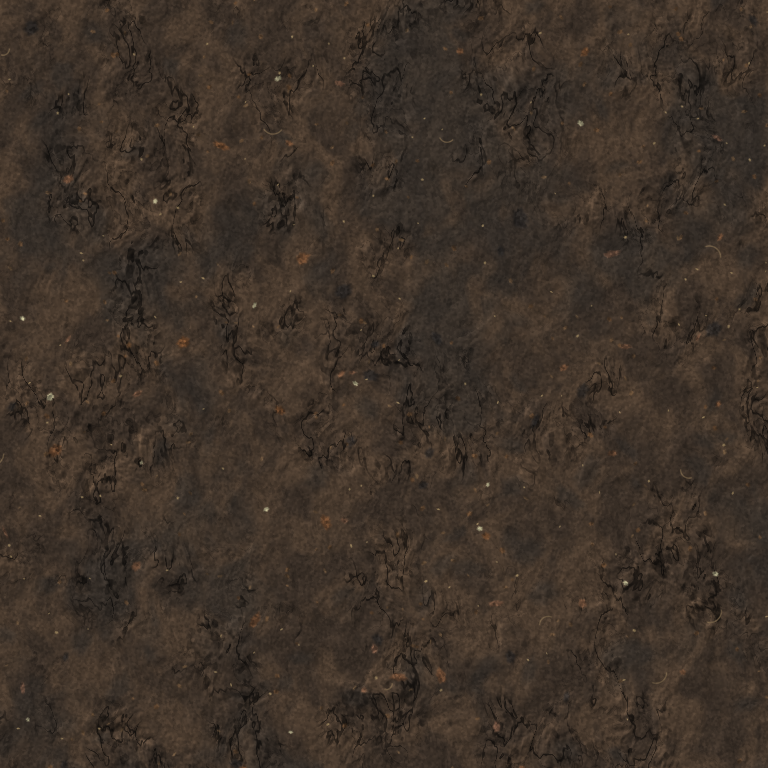
Reproduce this texture procedurally as a WebGL 2 fragment shader.

```glsl
#version 300 es
precision highp float;

uniform vec2 u_resolution;
out vec4 fragColor;

vec3 hash3(vec2 p) {
  vec3 q = fract(p.xyx * vec3(0.1031, 0.1030, 0.0973));
  q += dot(q, q.yxz + 33.33);
  return fract((q.xxy + q.yzz) * q.zyx);
}

// Smooth cellular noise: random tones blended around jittered points
float lumps(vec2 p) {
  vec2 sum = vec2(0.0);
  for (int y = -1; y <= 1; y++)
    for (int x = -1; x <= 1; x++) {
      vec2 cell = floor(p) + vec2(x, y);
      vec3 r = hash3(cell + 200.0);
      vec2 d = cell + r.xy - p;
      sum += vec2(r.z, 1.0) * exp(-5.0 * dot(d, d));
    }
  return sum.x / sum.y;
}

float layers(vec2 p, int octaves) {
  float total = 0.0, weight = 0.0, amp = 1.0;
  for (int i = 0; i < octaves; i++) {
    total += amp * lumps(p);
    weight += amp;
    amp *= 0.6;
    p = mat2(1.6, 1.2, -1.2, 1.6) * p + 17.3;
  }
  return total / weight;
}

// Sparse irregular pebbles: x = coverage, y = random tone
vec2 scatter(vec2 p, float cells, float share, float size, float blur) {
  p *= cells;
  float soft = blur + 0.7 * cells / u_resolution.y;
  vec2 hit = vec2(0.0);
  for (int y = -1; y <= 1; y++)
    for (int x = -1; x <= 1; x++) {
      vec2 cell = floor(p) + vec2(x, y);
      vec3 r = hash3(cell + cells * 7.0);
      vec3 s = hash3(cell + cells * 11.0 + 50.0);
      if (r.z > share) continue;
      float turn = s.x * 6.283;
      vec2 d = mat2(cos(turn), sin(turn), -sin(turn), cos(turn)) * (p - cell - r.xy);
      d.y *= 1.0 + 0.8 * s.y;
      float a = atan(d.y, d.x);
      float wobble = 0.12 * sin(2.0 * a + turn) + 0.08 * sin(5.0 * a - 9.0 * s.y) + 0.05 * sin(9.0 * a + turn);
      float radius = size * (0.55 + 0.6 * s.z) * (1.0 + wobble);
      float cover = 1.0 - smoothstep(-soft, soft, length(d) - radius);
      if (cover > hit.x) hit = vec2(cover, s.y);
    }
  return hit;
}

// Short curved root hairs
float fibres(vec2 p, float cells, float share) {
  p *= cells;
  float soft = 0.8 * cells / u_resolution.y, cover = 0.0;
  for (int y = -1; y <= 1; y++)
    for (int x = -1; x <= 1; x++) {
      vec2 cell = floor(p) + vec2(x, y);
      vec3 r = hash3(cell + 400.0);
      if (r.z > share) continue;
      vec2 d = p - cell - r.xy;
      float facing = dot(normalize(d + 1e-5), normalize(hash3(cell + 90.0).xy - 0.5));
      float ring = abs(length(d) - 0.12 - 0.15 * r.x);
      cover = max(cover, (1.0 - smoothstep(0.0, soft + 0.012, ring)) * smoothstep(0.45, 0.65, facing));
    }
  return cover;
}

void main() {
  vec2 p = gl_FragCoord.xy / u_resolution.y;
  vec2 warped = p + 0.005 * sin(p.yx * vec2(61.0, 47.0) + 2.0 * sin(p * 31.0));

  // Brown earth with many small tone changes
  float tone = layers(warped * vec2(27.0, 21.0), 4);
  vec3 color = mix(vec3(0.222, 0.182, 0.150), vec3(0.296, 0.236, 0.185), smoothstep(0.28, 0.70, tone));

  // Blue-grey silt and soft damp stains
  float silt = smoothstep(0.50, 0.72, layers(warped * vec2(9.0, 7.0) + 31.0, 4));
  float damp = scatter(warped, 17.0, 0.26, 0.28, 0.13).x;
  color = mix(color, vec3(0.172, 0.160, 0.148), max(0.55 * silt, 0.42 * damp));

  // Crumbly relief lit from the upper left
  vec2 ground = warped * vec2(44.0, 34.0) + 60.0;
  float height = layers(ground, 4);
  float relief = height - layers(ground + vec2(-0.10, 0.12), 4);
  float broken = smoothstep(0.46, 0.68, layers(p * vec2(15.0, 10.0) + 8.0, 3));
  color *= 1.0 + relief * (0.75 + 1.0 * broken);

  // Thin contours everywhere, short cracks and pits where the crust is broken
  float seam = abs(layers(warped * vec2(36.0, 19.0) + 90.0, 4) - 0.5);
  float contour = 1.0 - smoothstep(0.0, 0.03, abs(height - 0.43));
  float crack = 1.0 - smoothstep(0.006, 0.04, seam);
  float pit = 1.0 - smoothstep(0.20, 0.34, layers(p * vec2(84.0, 60.0), 2));
  color *= 1.0 - 0.13 * contour * (0.5 + broken);
  color *= 1.0 - 0.50 * crack * broken;
  color *= 1.0 - 0.30 * pit * (0.3 + 0.7 * broken);

  // Dark stones, rusty chips and warm crumbs
  float grain = lumps(p * 350.0) - 0.5;
  float shade = 1.0 + 1.2 * relief + 0.5 * grain;
  vec2 stone = scatter(warped, 23.0, 0.04, 0.22, 0.06);
  color = mix(color, vec3(0.125, 0.120, 0.120) * shade, 0.65 * stone.x);
  vec2 chip = scatter(warped, 27.0, 0.05, 0.20, 0.05);
  color = mix(color, mix(vec3(0.43, 0.27, 0.15), vec3(0.46, 0.33, 0.26), chip.y) * shade, 0.68 * chip.x);
  vec2 crumb = scatter(p, 70.0, 0.06, 0.22, 0.06);
  color = mix(color, mix(vec3(0.37, 0.25, 0.15), vec3(0.42, 0.33, 0.23), crumb.y) * shade, 0.55 * crumb.x);

  // Pale grit and root hairs
  color = mix(color, vec3(0.60, 0.58, 0.46) * shade, 0.85 * scatter(p, 25.0, 0.024, 0.10, 0.02).x);
  color = mix(color, vec3(0.62, 0.53, 0.37), 0.75 * scatter(p, 92.0, 0.016, 0.16, 0.04).x);
  color = mix(color, vec3(0.48, 0.40, 0.29), 0.7 * fibres(p, 16.0, 0.025));

  // Fine sand
  color *= 1.0 + 0.26 * grain;
  fragColor = vec4(color, 1.0);
}
```
